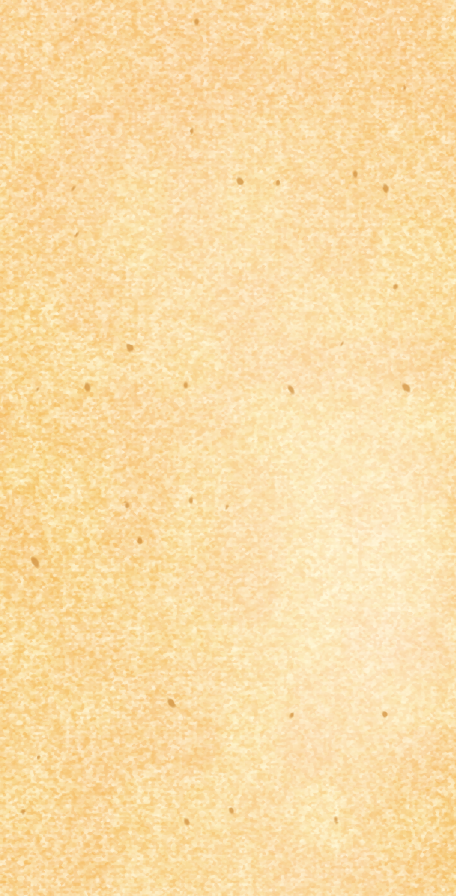
A Shadertoy shader for this texture:

```glsl
// Sunlit, pale golden woven cloth with fine grain, soft stains and a few brown flecks.

vec2 hash2(vec2 p) {
    vec3 q = fract(p.xyx * vec3(0.1031, 0.1030, 0.0973));
    q += dot(q, q.yzx + 33.33);
    return fract((q.xx + q.yz) * q.zy);
}

// Smooth cellular noise: random cell values blended by distance, 0 to 1.
float cellNoise(vec2 p) {
    vec2 cell = floor(p), f = fract(p);
    float sum = 0.0, total = 0.0;
    for (int y = -1; y <= 1; y++)
    for (int x = -1; x <= 1; x++) {
        vec2 offset = vec2(x, y);
        vec2 rnd = hash2(cell + offset);
        vec2 d = offset + 0.15 + 0.7 * rnd - f;
        float weight = exp(-7.0 * dot(d, d));
        sum += weight * hash2(cell + offset + 71.7).x;
        total += weight;
    }
    return sum / total;
}

// Bell-shaped soft spot.
float spot(vec2 p, vec2 centre, vec2 radius) {
    vec2 d = (p - centre) / radius;
    return exp(-dot(d, d));
}

// Broad light and shade over the cloth, uv in 0..1.
float shade(vec2 uv) {
    float ridge = mix(0.76, 0.45, smoothstep(0.3, 0.9, uv.y));
    float across = (uv.x - ridge) / 0.38;
    float tone = 0.44;
    tone += 0.20 * exp(-across * across) * (1.0 - 0.8 * smoothstep(0.72, 1.0, uv.y));
    tone += 0.22 * spot(uv, vec2(0.84, 0.34), vec2(0.27, 0.25));
    tone -= 0.30 * spot(uv, vec2(1.05, 0.08), vec2(0.28, 0.11));
    tone -= 0.13 * spot(uv, vec2(1.04, 0.42), vec2(0.09, 0.22));
    tone -= 0.09 * spot(uv, vec2(0.0, 0.5), vec2(0.22, 0.22));
    return tone;
}

// Crossed threads as layered sines, gently bent.
float weave(vec2 p) {
    float bend = 0.5 * sin(p.x * 23.0 + 2.0 * sin(p.y * 9.0));
    float rows = sin(6.2832 * p.y * 182.0 + bend);
    float columns = sin(6.2832 * p.x * 176.0 + 0.6 * sin(p.y * 31.0));
    return 0.5 * rows + 0.3 * columns + 0.4 * rows * columns;
}

// Sparse brown flecks, at most one per cell.
float flecks(vec2 p, float roughness) {
    vec2 cell = floor(p * 17.0);
    vec2 rnd = hash2(cell + 13.0);
    vec2 d = fract(p * 17.0) - 0.25 - 0.5 * hash2(cell + 5.0);
    d.x += d.y * (rnd.y - 0.5);
    float radius = 0.03 + 0.05 * rnd.y * rnd.y;
    float dist = length(d * vec2(1.2, 0.8)) + 0.04 * (roughness - 0.5);
    return step(rnd.x, 0.18) * (1.0 - smoothstep(radius - 0.03, radius + 0.03, dist));
}

void mainImage(out vec4 fragColor, in vec2 fragCoord) {
    vec2 uv = fragCoord / iResolution.xy;
    vec2 p = fragCoord / iResolution.y;

    // Fibre grain, slightly longer along the rows.
    float coarse = cellNoise(p * vec2(150.0, 205.0));
    float fine = cellNoise(p * vec2(300.0, 350.0) + 40.0);
    float cloud = cellNoise(p * 16.0 + 9.0);
    float mottle = cellNoise(p * 55.0 + 3.0);

    float tone = shade(uv);
    float relief = 0.46 * (coarse - 0.5) + 0.42 * (fine - 0.5);
    relief -= 0.16 * smoothstep(0.68, 0.95, coarse * 0.6 + (1.0 - fine) * 0.4);
    relief += 0.055 * weave(p) * (0.5 + mottle);
    relief *= mix(1.3, 0.65, smoothstep(0.35, 0.8, tone));
    tone += relief + 0.07 * (cloud - 0.5) + 0.07 * (mottle - 0.5);

    // Golden shadow to cream light, with small drifts in hue.
    vec3 gold = vec3(0.965, 0.785, 0.45);
    vec3 cream = vec3(0.997, 0.935, 0.81);
    vec3 color = mix(gold, cream, clamp(tone, -0.25, 1.1));
    color.g += 0.025 * (cloud - 0.5) + 0.03 * (fine - 0.5) - 0.012 * smoothstep(0.7, 1.0, uv.y);

    color = mix(color, vec3(0.82, 0.57, 0.25), 0.75 * flecks(p, coarse));
    fragColor = vec4(clamp(color, 0.0, 1.0), 1.0);
}
```
